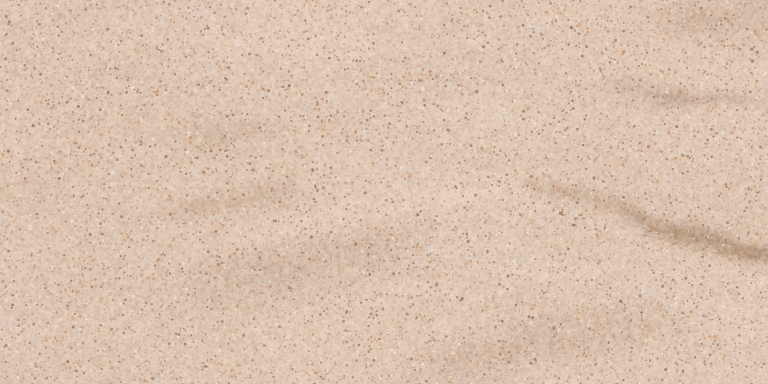
This texture is drawn by a WebGL 2 fragment shader. Its source:

```glsl
#version 300 es
precision highp float;

uniform vec2 u_resolution;
out vec4 fragColor;

// Integer hash: three values in 0..1 per cell and seed
vec3 hash3(vec2 cell, int seed) {
    uvec3 v = uvec3(ivec3(ivec2(floor(cell)), seed)) * 1664525u + 1013904223u;
    v.x += v.y * v.z; v.y += v.z * v.x; v.z += v.x * v.y;
    v ^= v >> 16u;
    v.x += v.y * v.z; v.y += v.z * v.x; v.z += v.x * v.y;
    return vec3(v >> 8u) / 16777216.0;
}

// Value noise centred on zero
float noise(vec2 p, int seed) {
    vec2 i = floor(p), f = fract(p);
    f = f * f * (3.0 - 2.0 * f);
    float low = mix(hash3(i, seed).x, hash3(i + vec2(1, 0), seed).x, f.x);
    float high = mix(hash3(i + vec2(0, 1), seed).x, hash3(i + vec2(1, 1), seed).x, f.x);
    return mix(low, high, f.y) - 0.5;
}

float fbm(vec2 p, int seed) {
    float sum = 0.0, amplitude = 1.0;
    for (int i = 0; i < 4; i++) {
        sum += amplitude * noise(p, seed + i);
        p = mat2(1.6, 1.2, -1.2, 1.6) * p;
        amplitude *= 0.5;
    }
    return sum;
}

// Soft elongated shadow lying between two end points
float hollow(vec2 p, vec4 ends, float width) {
    vec2 axis = 0.5 * (ends.zw - ends.xy);
    vec2 d = p - 0.5 * (ends.xy + ends.zw);
    float along = dot(d, axis) / dot(axis, axis);
    float across = dot(d, vec2(-axis.y, axis.x)) / length(axis) / width;
    return exp(-along * along * along * along - across * across);
}

// Wind ripples: positive is shadow, negative is a lit crest
float duneShade(vec2 p) {
    const vec4 ends[10] = vec4[10](
        vec4(1.66, 0.43, 2.10, 0.29), vec4(1.34, 0.53, 1.72, 0.43),
        vec4(1.58, 0.78, 1.80, 0.74), vec4(1.72, 0.74, 2.10, 0.75),
        vec4(0.42, 0.43, 0.80, 0.52), vec4(0.48, 0.64, 0.72, 0.67),
        vec4(0.50, 0.23, 1.15, 0.43), vec4(1.10, 0.04, 1.75, 0.19),
        vec4(1.65, 0.96, 2.10, 0.94), vec4(0.65, 0.40, 1.40, 0.52));
    const vec2 widthDepth[10] = vec2[10](
        vec2(0.026, 0.72), vec2(0.025, 0.36), vec2(0.025, 0.28), vec2(0.020, 0.25),
        vec2(0.035, 0.27), vec2(0.035, 0.20), vec2(0.085, 0.20), vec2(0.055, 0.22),
        vec2(0.060, 0.22), vec2(0.040, -0.13));
    vec2 bent = p + 0.022 * vec2(fbm(p * 6.0, 11), fbm(p * 7.0, 23));
    float patchy = 1.0 + 0.7 * fbm(p * vec2(12.0, 20.0), 31);
    float shade = 0.0;
    for (int i = 0; i < 10; i++)
        shade += widthDepth[i].y * hollow(bent, ends[i], widthDepth[i].x) * patchy;

    // Faint streaks following a broad arch
    float arch = p.y + 0.16 * (p.x - 1.15) * (p.x - 1.15);
    shade += 0.10 * fbm(vec2(p.x * 2.5, arch * 10.0), 41);
    return shade + 0.06 * (1.0 - smoothstep(0.1, 1.0, p.x));
}

// Scattered mineral grains over several rotated grids
vec3 addGrains(vec3 sand, vec2 p, float pixel) {
    for (int layer = 0; layer < 5; layer++) {
        float scale = 68.0 + 9.0 * float(layer);
        float angle = 0.4 + 1.1 * float(layer);
        vec2 q = mat2(cos(angle), sin(angle), -sin(angle), cos(angle)) * p * scale;
        vec3 place = hash3(q, 60 + layer), look = hash3(q, 80 + layer);
        float radius = mix(0.13, 0.29, look.x * look.x);
        float soft = 0.6 * pixel * scale;
        float d = length(fract(q) - mix(vec2(0.3), vec2(0.7), place.xy));
        float cover = 1.0 - smoothstep(radius - soft, radius + soft, d);
        vec3 tint = mix(vec3(0.76, 0.49, 0.28), vec3(0.57, 0.44, 0.35), step(0.65, look.y));
        tint = mix(tint, vec3(0.95, 0.91, 0.87), step(0.72, look.z));
        sand = mix(sand, tint, cover * step(place.z, 0.24) * mix(0.2, 0.8, look.y * look.x));
    }
    return sand;
}

void main() {
    vec2 p = gl_FragCoord.xy / u_resolution.y;
    float shade = duneShade(p);

    // Fine grain, coarser in the shadows
    float grain = 0.6 * noise(p * 190.0, 1) + 0.5 * noise(p * 105.0 + 7.3, 2);
    grain *= 0.10 + 0.10 * clamp(shade, 0.0, 0.6);
    float warmth = noise(p * 85.0, 3) + 0.6 * noise(p * 24.0, 4);

    vec3 sand = vec3(0.874, 0.784, 0.712);
    sand -= shade * vec3(0.19, 0.22, 0.245);
    sand += grain * vec3(0.80, 1.0, 1.1);
    sand += warmth * vec3(0.004, -0.008, -0.026);
    sand = addGrains(sand, p, 1.0 / u_resolution.y);
    fragColor = vec4(clamp(sand, 0.0, 1.0), 1.0);
}
```
